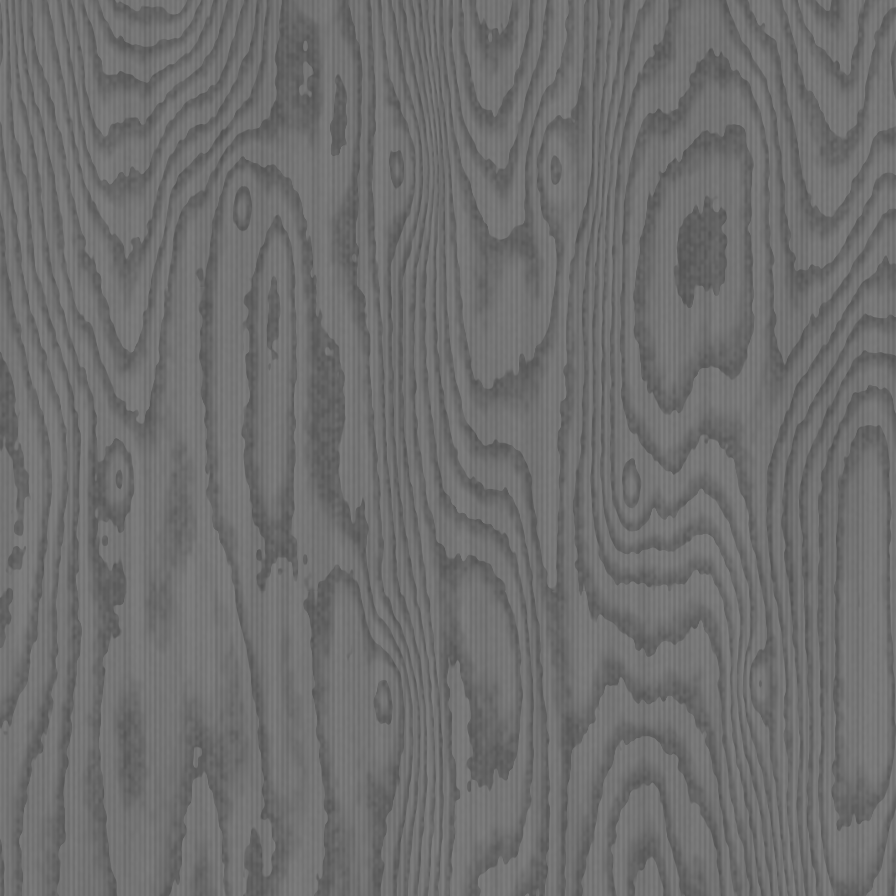
Write a WebGL 2 fragment shader that draws this texture.

```glsl
#version 300 es
precision highp float;
// Grey embossed wood: growth rings are contours of a tall, stretched noise field.
// Scattered knots pull that field flat and add their own oval rings; pores,
// streaks and fine vertical hairlines roughen the surface.
uniform vec2 u_resolution;
out vec4 fragColor;

const vec2 KNOT_CELL = vec2(0.19, 0.34);
const float KNOT_CHANCE = 0.45;
const float HAIRLINES = 176.0;

float hash(vec2 p) {
  vec3 q = fract(p.xyx * 0.1031);
  q += dot(q, q.yzx + 33.33);
  return fract((q.x + q.y) * q.z);
}

// Smooth noise along one column, shifted so neighbouring columns are staggered.
float columnNoise(float column, float y) {
  y += 7.0 * hash(vec2(column, 91.0));
  float cell = floor(y);
  float t = y - cell;
  t = t * t * t * (t * (t * 6.0 - 15.0) + 10.0);
  return mix(hash(vec2(column, cell)), hash(vec2(column, cell + 1.0)), t);
}

float grainNoise(vec2 p) {
  float column = floor(p.x);
  float t = p.x - column;
  t = t * t * t * (t * (t * 6.0 - 15.0) + 10.0);
  return mix(columnNoise(column, p.y), columnNoise(column + 1.0, p.y), t);
}

// Ring count of the plain wood, without knots.
float plainRings(vec2 p) {
  p.x += 0.05 * grainNoise(p * vec2(3.0, 2.2) + 40.0);
  float rings = 17.0 * grainNoise(p * vec2(5.0, 1.1) + 3.0);
  rings += 4.5 * grainNoise(p * vec2(12.0, 2.4) + 17.0);
  return rings + 1.1 * grainNoise(p * vec2(28.0, 7.0) + 29.0);
}

// Flattens the plain rings around each knot and adds its ovals.
float ringField(vec2 p) {
  vec2 home = floor(p / KNOT_CELL);
  vec2 pull = vec2(0.0);
  float ovals = 0.0;
  for (int j = -1; j <= 1; j++) {
    for (int i = -1; i <= 1; i++) {
      vec2 cell = home + vec2(i, j);
      float present = step(hash(cell + 71.0), KNOT_CHANCE);
      vec2 jitter = vec2(hash(cell + 11.0), hash(cell + 53.0));
      vec2 offset = p - (cell + 0.25 + 0.5 * jitter) * KNOT_CELL;
      float d = length(offset * vec2(1.0, 0.38));
      float size = mix(0.024, 0.036, hash(cell + 37.0));
      pull += present * offset * exp(-d * d / (size * size));
      ovals += present * 2.7 * exp(-d / size);
    }
  }
  return plainRings(p - pull) + ovals;
}

// Dark late wood: one crisp side, fading out on the other.
float lateWood(float rings, float blur) {
  float phase = fract(rings);
  float fade = 1.0 - smoothstep(0.04, 0.58, phase);
  float edge = smoothstep(1.0 - blur, 1.0, phase);
  return max(fade, edge);
}

// Thin vertical lines of uneven strength.
float hairline(float x) {
  float line = x * HAIRLINES;
  float strength = 0.45 + 0.55 * hash(vec2(floor(line), 5.0));
  float middle = abs(fract(line) - 0.5);
  return strength * (1.0 - smoothstep(0.08, 0.42, middle));
}

void main() {
  vec2 p = gl_FragCoord.xy / min(u_resolution.x, u_resolution.y);

  // Rings with ragged, fibrous edges
  float rings = ringField(p);
  float blur = clamp(1.2 * fwidth(rings), 0.04, 0.5);
  float ragged = grainNoise(p * vec2(170.0, 75.0)) - 0.5;
  float dark = lateWood(rings + 0.2 * ragged, blur);

  // Pores gather in the late wood; streaks run along the grain
  float pores = grainNoise(p * vec2(250.0, 190.0) + 9.0);
  float streak = grainNoise(p * vec2(85.0, 4.0) + 61.0) - 0.5;
  float patches = grainNoise(p * vec2(9.0, 3.0) + 83.0) - 0.5;

  float tone = 0.477;
  tone -= dark * (0.055 + 0.065 * pores);
  tone -= 0.045 * hairline(p.x) * (1.0 - 0.35 * dark);
  tone += 0.03 * streak + 0.015 * patches;
  tone += 0.012 * (pores - 0.5);
  fragColor = vec4(vec3(clamp(tone, 0.31, 0.49)), 1.0);
}
```
